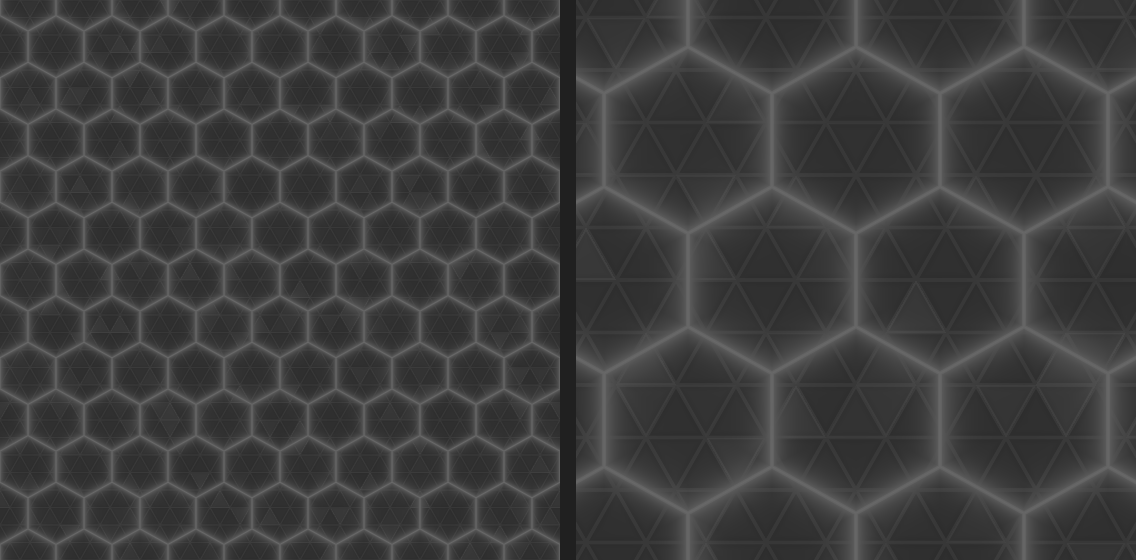
Left, the full canvas; right, a detail of the centre.
Reproduce this pattern procedurally as a Shadertoy shader.

```glsl
float hash(vec2 p) {
    return fract(sin(dot(p, vec2(127.1, 311.7))) * 43758.5453);
}

// Value noise that wraps after a whole number of cells
float tileNoise(vec2 p, float period) {
    vec2 i = floor(p), f = fract(p);
    f = f * f * (3.0 - 2.0 * f);
    float bottom = mix(hash(mod(i, period)), hash(mod(i + vec2(1, 0), period)), f.x);
    float top = mix(hash(mod(i + vec2(0, 1), period)), hash(mod(i + 1.0, period)), f.x);
    return mix(bottom, top, f.y);
}

// Offset from the centre of the nearest hexagon of unit width
vec2 hexOffset(vec2 p) {
    vec2 cell = vec2(1.0, 1.7320508);
    vec2 a = mod(p + vec2(0.0, 0.5 * cell.y), cell) - 0.5 * cell;
    vec2 b = mod(p + vec2(0.5, 0.0), cell) - 0.5 * cell;
    return dot(a, a) < dot(b, b) ? a : b;
}

// Faint triangle mesh with a few lighter facets
float triangleMesh(vec2 uv) {
    vec2 t = uv * vec2(28, 32);
    vec3 axes = vec3(t.y, t.x - 0.5 * t.y, t.x + 0.5 * t.y);
    vec3 band = floor(axes);
    vec2 id = mod(vec2(band.x, band.y + band.z), vec2(32, 56));
    float facet = 0.035 * pow(hash(id), 8.0);

    vec3 edge = 0.5 - abs(fract(axes) - 0.5);
    float d = min(edge.x, min(edge.y, edge.z));
    float aa = 32.0 / iResolution.y;
    float line = 1.0 - smoothstep(0.035 - 0.5 * aa, 0.035 + 0.5 * aa, d);
    float groove = 1.0 - smoothstep(0.05, 0.16, d);
    return facet + 0.038 * line - 0.008 * groove;
}

void mainImage(out vec4 fragColor, in vec2 fragCoord) {
    vec2 uv = fragCoord / iResolution.xy;

    // Ten hexagons across, twelve staggered rows
    vec2 p = uv * vec2(10.0, 12.0 * 0.8660254);
    vec2 q = hexOffset(p);
    vec2 id = mod(round((p - q) * vec2(2.0, 1.1547005)), vec2(20, 12));
    vec2 r = abs(q);
    float d = 0.5 - max(r.x, dot(r, vec2(0.5, 0.8660254)));

    // Soft rim glow, uneven in reach, over a thin bright border
    float reach = 0.058 + 0.014 * hash(id + 7.0) + 0.016 * tileNoise(uv * 24.0, 24.0);
    float glow = 0.195 * exp(-d / reach);
    float aa = 10.0 / iResolution.x;
    float border = 0.025 * (1.0 - smoothstep(0.012 - 0.5 * aa, 0.012 + 0.5 * aa, d));

    float mesh = triangleMesh(uv) * smoothstep(0.0, 0.12, d);
    float shade = 0.182 + 0.006 * hash(id) + mesh + glow + border;
    fragColor = vec4(vec3(shade), 1.0);
}
```
